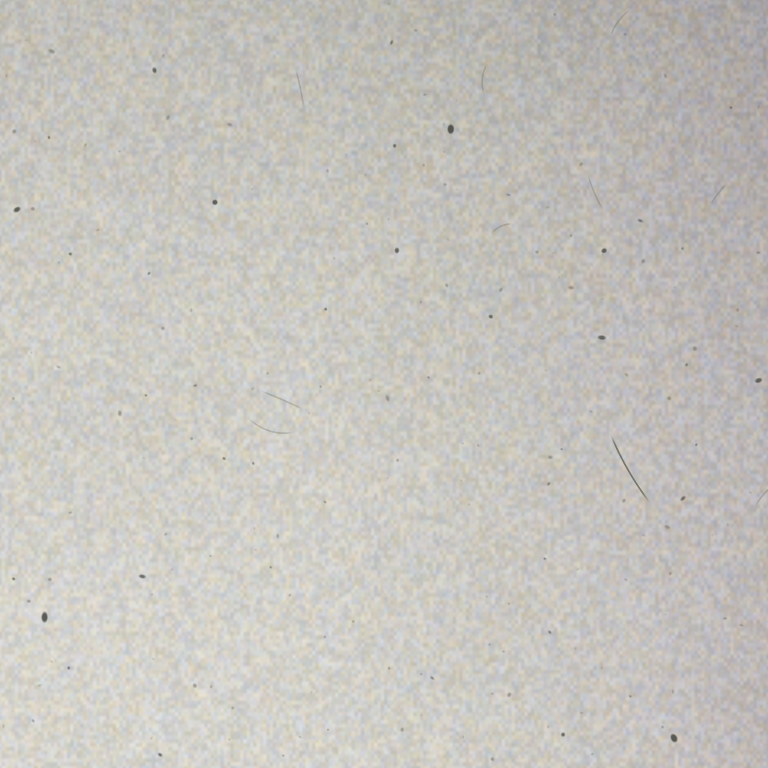
Write a three.js fragment shader that draws this texture.

```glsl
varying vec2 vUv;

#define GRAIN_SCALE 235.0
#define GRAIN_CONTRAST 0.105
#define TINT_SCALE 125.0
#define TINT_CONTRAST 0.075
#define SPECK_CELLS 13.0
#define SPECK_SHARE 0.36
#define FLECK_CELLS 34.0
#define FLECK_SHARE 0.12
#define FAINT_FIBRES 9
#define FEATHER 0.0014

float hash(vec2 p) {
  vec3 q = fract(vec3(p.xyx) * 0.1031);
  q += dot(q, q.yzx + 33.33);
  return fract((q.x + q.y) * q.z);
}

vec2 hash2(vec2 p) {
  return vec2(hash(p + 17.3), hash(p + 71.9));
}

float noise(vec2 p) {
  vec2 i = floor(p);
  vec2 f = fract(p);
  f = f * f * (3.0 - 2.0 * f);
  float low = mix(hash(i), hash(i + vec2(1.0, 0.0)), f.x);
  float high = mix(hash(i + vec2(0.0, 1.0)), hash(i + vec2(1.0, 1.0)), f.x);
  return mix(low, high, f.y);
}

mat2 rotation(float angle) {
  float c = cos(angle);
  float s = sin(angle);
  return mat2(c, -s, s, c);
}

// Uneven light: brightest at the lower left, dim and rosy to the right
vec3 litBoard(vec2 uv) {
  float light = 0.828 - 0.088 * uv.y * uv.y - 0.1 * pow(uv.x, 2.5);
  light += 0.016 * (noise(uv * 5.0 + 3.0) - 0.5);
  float rose = smoothstep(0.55, 1.0, uv.x);
  vec3 warmth = mix(vec3(0.007, 0.0, -0.026), vec3(0.01, -0.008, -0.012), rose);
  return light + warmth;
}

// Fine mottling in brightness, with softer yellow and blue patches
vec3 grain(vec2 uv) {
  vec2 p = uv * vec2(1.0, 0.85);
  float fine = noise(p * GRAIN_SCALE) - 0.5;
  float coarse = noise(rotation(0.6) * p * GRAIN_SCALE * 0.55 + 40.0) - 0.5;
  float yellow = noise(p * TINT_SCALE + 90.0) + noise(p * TINT_SCALE * 1.7 + 150.0) - 1.0;
  float green = noise(p * TINT_SCALE * 1.2 + 210.0) - 0.5;
  vec3 tint = yellow * vec3(0.45, 0.1, -0.75) + green * vec3(-0.25, 0.2, -0.1);
  return GRAIN_CONTRAST * (0.75 * fine + 0.5 * coarse) + TINT_CONTRAST * tint;
}

// Slightly oval dots, one at most in each cell
float specks(vec2 uv, float cells, float share, float smallest, float largest) {
  vec2 cell = floor(uv * cells);
  vec2 seed = cell + cells * 3.0;
  vec2 centre = (cell + 0.15 + 0.7 * hash2(seed)) / cells;
  float size = hash(seed + 5.7);
  float radius = mix(smallest, largest, size * size * size);
  vec2 d = rotation(6.28 * hash(seed + 9.1)) * (uv - centre);
  d.x *= mix(0.55, 1.0, hash(seed + 23.5));
  float dot1 = 1.0 - smoothstep(radius - FEATHER, radius + FEATHER, length(d));
  return dot1 * step(hash(seed + 31.7), share) * mix(0.4, 1.0, size);
}

// Thin bent hair with tapering ends
float fibre(vec2 uv, vec2 centre, float angle, float halfLength, float bend) {
  vec2 p = rotation(angle) * (uv - centre);
  float along = p.x / halfLength;
  float off = abs(p.y - bend * halfLength * (along * along - 0.4));
  float line = 1.0 - smoothstep(0.0004, 0.0004 + FEATHER, off);
  return line * (1.0 - smoothstep(0.6, 1.0, abs(along)));
}

void main() {
  vec3 colour = litBoard(vUv) + grain(vUv);

  // Scattered dark specks and paler flecks
  vec3 speckColour = vec3(0.25, 0.26, 0.23);
  vec3 fleckColour = vec3(0.46, 0.43, 0.38);
  float speck = specks(vUv, SPECK_CELLS, SPECK_SHARE, 0.0012, 0.0042);
  float fleck = specks(vUv, FLECK_CELLS, FLECK_SHARE, 0.0009, 0.0024);
  colour = mix(colour, fleckColour, 0.55 * fleck);
  colour = mix(colour, speckColour, 0.85 * speck);

  // One distinct hair and several faint ones
  float hairs = 0.65 * fibre(vUv, vec2(0.819, 0.389), -1.05, 0.054, 0.07);
  for (int i = 0; i < FAINT_FIBRES; i++) {
    vec2 seed = vec2(float(i) * 7.3 + 2.0, 4.6);
    vec2 shape = hash2(seed + 50.0);
    float angle = 6.28 * hash(seed + 80.0);
    float faint = fibre(vUv, hash2(seed), angle, mix(0.012, 0.034, shape.x), 0.6 * shape.y - 0.3);
    hairs = max(hairs, 0.22 * faint);
  }
  colour = mix(colour, vec3(0.31, 0.31, 0.25), hairs);

  gl_FragColor = vec4(clamp(colour, 0.0, 1.0), 1.0);
}
```
